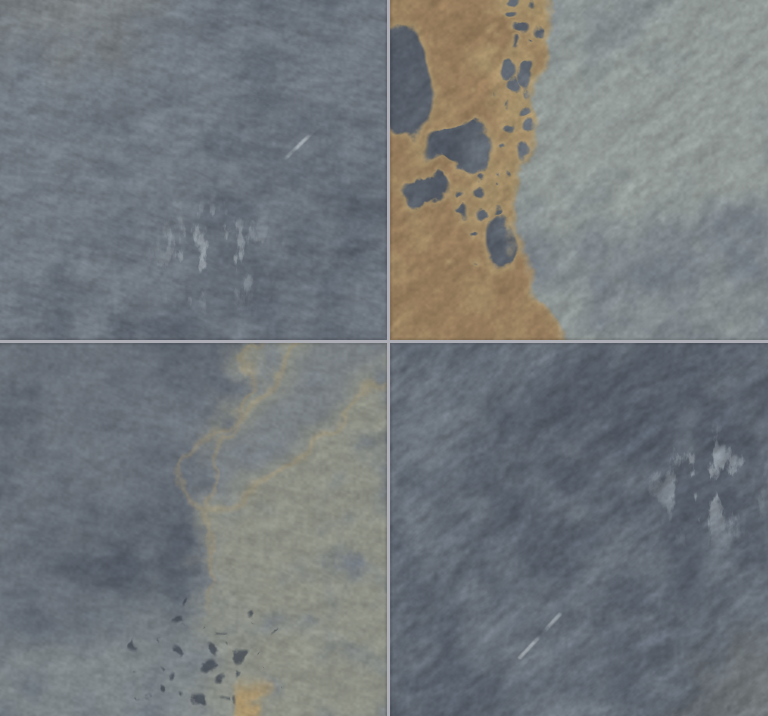
Give the GLSL for this texture, as a Shadertoy shader.

```glsl
#define JOINT_POS vec2(0.506, 0.523)
#define JOINT_WIDTH 0.0042
#define RELIEF 0.42
#define GRAIN 0.07
#define SLATE_DARK vec3(0.33, 0.36, 0.405)
#define SLATE vec3(0.45, 0.48, 0.515)
#define PALE vec3(0.57, 0.60, 0.59)
#define OLIVE vec3(0.55, 0.56, 0.52)
#define RUST vec3(0.58, 0.48, 0.36)
#define OCHRE vec3(0.66, 0.58, 0.43)
#define CHALK vec3(0.70, 0.73, 0.75)
#define GROUT vec3(0.68, 0.68, 0.71)

float hash(vec2 p) {
    vec3 q = fract(p.xyx * 0.1031);
    q += dot(q, q.yzx + 33.33);
    return fract((q.x + q.y) * q.z);
}

float noise(vec2 p) {
    vec2 i = floor(p), f = fract(p);
    f = f * f * (3.0 - 2.0 * f);
    return mix(mix(hash(i), hash(i + vec2(1, 0)), f.x),
               mix(hash(i + vec2(0, 1)), hash(i + vec2(1, 1)), f.x), f.y);
}

float fbm(vec2 p) {
    float sum = 0.0, amp = 0.52;
    for (int i = 0; i < 5; i++) {
        sum += amp * noise(p);
        p = mat2(1.6, 1.2, -1.2, 1.6) * p + 17.3;
        amp *= 0.5;
    }
    return sum;
}

// Cleft surface: ridges stretched along the tile's own grain direction
float cleft(vec2 p, float angle) {
    float c = cos(angle), s = sin(angle);
    vec2 g = mat2(c, -s, s, c) * p;
    return fbm(g * vec2(22.0, 42.0) + 50.0);
}

float blob(vec2 p, vec2 centre, vec2 radius) {
    return (length((p - centre) / radius) - 1.0) * min(radius.x, radius.y);
}

float segment(vec2 p, vec2 a, vec2 b) {
    vec2 d = b - a;
    return length(p - a - d * clamp(dot(p - a, d) / dot(d, d), 0.0, 1.0));
}

// Distance to scattered round inclusions, in cell units
float pebbles(vec2 p) {
    float d = 1.0;
    for (int y = -1; y <= 1; y++)
    for (int x = -1; x <= 1; x++) {
        vec2 cell = floor(p) + vec2(x, y);
        vec2 centre = cell + 0.2 + 0.6 * vec2(hash(cell), hash(cell + 31.7));
        d = min(d, length(p - centre) - 0.42 * hash(cell + 73.1));
    }
    return d;
}

// Pale stone with a rusty left side, rimmed islands and inclusions
vec3 rustyStone(vec2 q, vec3 slate, float broad, float fine) {
    vec2 w = q + 0.12 * (vec2(broad, fine) - 0.5);
    vec3 col = mix(SLATE, PALE, smoothstep(0.2, 0.65, broad * 0.6 + fine * 0.4));
    float edge = 0.32 + 0.09 * smoothstep(0.38, 0.65, q.y) + 0.14 * smoothstep(0.25, 0.0, q.y);
    float side = w.x - edge + 0.10 * (fine - 0.5);
    float yellow = smoothstep(-0.22, -0.02, side) * smoothstep(0.25, 0.5, q.y);
    vec3 stain = mix(RUST, OCHRE, clamp(yellow * 0.7 + (fine - 0.45) * 1.6, 0.0, 1.0));
    float island = min(blob(w, vec2(0.17, 0.57), vec2(0.11, 0.06)),
                       blob(w, vec2(0.01, 0.76), vec2(0.08, 0.16)));
    island = min(island, blob(w, vec2(0.07, 0.44), vec2(0.055, 0.04)));
    island = min(island, blob(w, vec2(0.27, 0.30), vec2(0.045, 0.07)));
    float band = smoothstep(0.13, 0.02, abs(q.x - edge + 0.07)) * smoothstep(0.1, 0.4, q.y);
    float stones = pebbles(w * 17.0) / 17.0 + 0.03 * (1.0 - band);
    island = min(island, stones);
    stain = mix(stain, OCHRE, 0.7 * smoothstep(0.022, 0.0, abs(island)));
    stain = mix(stain, slate * 0.94, smoothstep(0.005, -0.006, island));
    col = mix(col, stain, smoothstep(0.02, -0.015, side));
    return mix(col, OCHRE, 0.4 * smoothstep(0.02, 0.0, abs(side)));
}

// Dark slate giving way to olive stone, with veins and black spots
vec3 veinedStone(vec2 q, vec3 slate, float broad, float fine) {
    vec2 w = q + 0.12 * (vec2(fine, broad) - 0.5);
    float side = w.x - 0.52 - 0.5 * pow(max(w.y - 0.62, 0.0), 1.5);
    vec3 olive = mix(SLATE, OLIVE, smoothstep(0.25, 0.6, fine * 0.6 + broad * 0.4));
    float streak = segment(w, vec2(0.55, 0.66), vec2(0.95, 1.0));
    olive = mix(olive, SLATE, 0.75 * smoothstep(0.12, 0.02, streak));
    vec3 col = mix(slate * 0.95, olive, smoothstep(-0.07, 0.05, side));
    float foot = smoothstep(0.30, 0.05, w.y - 0.25 * w.x);
    col = mix(col, mix(SLATE, PALE, fine), 0.7 * foot * smoothstep(0.2, -0.1, side));
    float vein = min(abs(side - 0.02), abs(streak - 0.10));
    col = mix(col, OCHRE, 0.32 * smoothstep(0.016, 0.0, vein) * smoothstep(0.2, 0.4, q.y));
    float zone = smoothstep(0.25, 0.08, length((q - vec2(0.52, 0.15)) * vec2(0.8, 1.0)));
    float spots = pebbles(w * 18.0 + 5.0) / 18.0 + 0.03 * (1.0 - zone);
    col = mix(col, SLATE_DARK * 0.8, 0.8 * smoothstep(0.006, -0.006, spots));
    return mix(col, OCHRE, smoothstep(0.012, -0.02, blob(w, vec2(0.65, 0.05), vec2(0.03, 0.07))));
}

void mainImage(out vec4 fragColor, in vec2 fragCoord) {
    vec2 uv = fragCoord / iResolution.xy;
    vec2 p = fragCoord / iResolution.y;
    float pixel = 1.0 / iResolution.y;
    vec2 tile = step(JOINT_POS, uv);
    vec2 q = mix(uv / JOINT_POS, (uv - JOINT_POS) / (1.0 - JOINT_POS), tile);
    bool plain = tile.x != tile.y;
    plain = !plain ? false : true;
    vec2 s = p + tile * 7.0;
    float broad = fbm(s * 5.0), fine = fbm(s * 24.0);

    // Base stone: plain slate on one diagonal, stained stone on the other
    float tone = broad * 0.55 + fine * 0.45 + 0.10 * (tile.y - tile.x);
    vec3 slate = mix(SLATE_DARK, SLATE, smoothstep(0.2, 0.75, tone));
    vec3 col = slate;
    if (!plain) col = tile.x > 0.5 ? rustyStone(q, slate, broad, fine)
                                   : veinedStone(q, slate, broad, fine);
    else {
        // Warm corner haze, chalk flecks and one slanted scratch
        vec2 corner = tile.x > 0.5 ? vec2(1.0, 0.05) : vec2(0.2, 1.0);
        col = mix(col, OLIVE, 0.4 * smoothstep(0.35, 0.0, length(q - corner) + 0.3 * (fine - 0.5)));
        vec2 start = mix(vec2(0.72, 0.52), vec2(0.35, 0.16), tile.x);
        float scratch = segment(q + 0.015 * (fine - 0.5), start, start + vec2(0.10, 0.11));
        col = mix(col, CHALK, 0.75 * smoothstep(0.008, 0.001, scratch) * smoothstep(0.25, 0.6, fine));
        vec2 worn = mix(vec2(0.55, 0.25), vec2(0.84, 0.62), tile.x);
        float patchArea = smoothstep(0.22, 0.02, length(q - worn));
        col = mix(col, CHALK, 0.6 * patchArea * smoothstep(0.56, 0.72, fbm(s * vec2(60.0, 28.0))));
    }

    // Side lighting on the cleft surface, then fine grain
    float angle = mix(-0.3, 0.65, tile.x);
    float slope = cleft(s, angle) - cleft(s + vec2(-0.004, 0.005), angle);
    col *= 1.0 + RELIEF * slope * (plain ? 1.2 : 0.8);
    col *= 1.0 + GRAIN * (noise(s * 230.0) + noise(s * 110.0) - 1.0);

    // Thin pale joints
    vec2 gap = abs(uv - JOINT_POS) * iResolution.xy / iResolution.y;
    float joint = min(gap.x, gap.y) - 0.5 * JOINT_WIDTH;
    col *= 1.0 - 0.12 * smoothstep(0.005, 0.0, joint);
    col = mix(col, GROUT, smoothstep(0.5 * pixel, -0.5 * pixel, joint));
    fragColor = vec4(col, 1.0);
}
```
